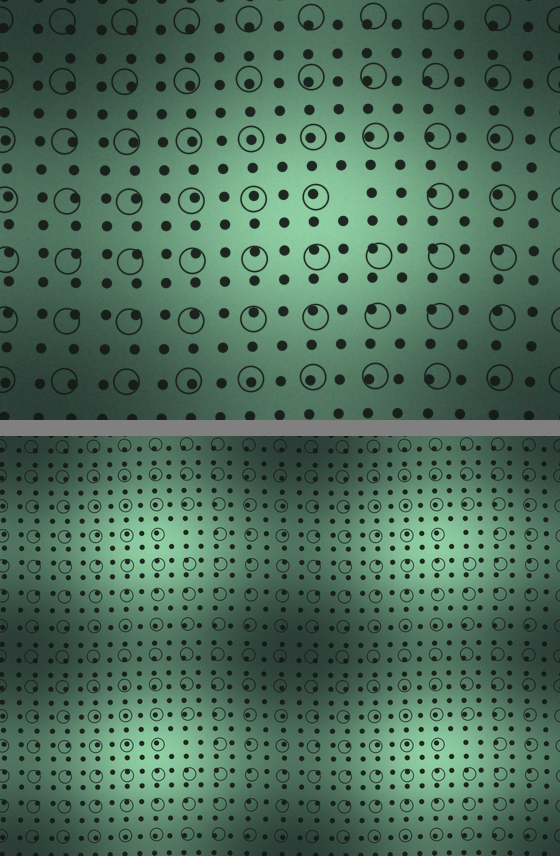
Top: one tile. Bottom: repeated 2 by 2.
Give the GLSL for this pattern, as a Shadertoy shader.

```glsl
// Calibration plate: a grid of dots drifting through a coarser grid of rings on green light.

#define RING_COUNT vec2(9.0, 7.0)
#define DOT_COUNT vec2(18.0, 14.0)
#define ORIGIN vec2(0.005, 0.098)
#define FOCUS vec2(0.46, 0.64)
#define DOT_RADIUS 0.0123
#define RING_RADIUS 0.0300
#define RING_WIDTH 0.0038
#define DRIFT 0.020
#define SWAY 0.007
#define SOFTNESS 0.0018
#define LIGHT_CENTRE vec2(0.55, 0.48)
#define GRAIN 0.035

const float TAU = 6.2831853;
const vec2 MISSING_RING = vec2(6.0, 3.0);
const vec2 MISSING_DOT = vec2(11.0, 6.0);
const vec3 SHADE_GREEN = vec3(0.165, 0.240, 0.212);
const vec3 LIT_GREEN = vec3(0.560, 0.810, 0.640);
const vec3 INK = vec3(0.100, 0.130, 0.110);

float hash(vec2 p) {
    vec3 q = fract(vec3(p.xyx) * 0.1031);
    q += dot(q, q.yzx + 33.33);
    return fract((q.x + q.y) * q.z);
}

// Value noise that wraps after a whole number of cells
float wrappedNoise(vec2 uv, vec2 cells) {
    vec2 p = uv * cells;
    vec2 i = floor(p);
    vec2 f = smoothstep(0.0, 1.0, p - i);
    vec2 a = mod(i, cells);
    vec2 b = mod(i + 1.0, cells);
    return mix(mix(hash(a), hash(vec2(b.x, a.y)), f.x),
               mix(hash(vec2(a.x, b.y)), hash(b), f.x), f.y);
}

// Lattice point bent by a shared sway and a periodic drift toward the focus
vec2 bentPoint(vec2 q, vec2 aspect, float drift) {
    vec2 a = TAU * (q - FOCUS);
    vec2 sway = SWAY * vec2(-sin(a.y), sin(a.x));
    return q * aspect + sway - drift * sin(a - 0.5 * sin(a));
}

// Distance to the nearest lattice point, leaving one point out
float latticeDistance(vec2 uv, vec2 aspect, vec2 count, float drift, vec2 missing) {
    vec2 home = round((uv - ORIGIN) * count);
    float nearest = 1.0;
    for (int y = -1; y <= 1; y++) {
        for (int x = -1; x <= 1; x++) {
            vec2 id = home + vec2(x, y);
            if (distance(mod(id, count), missing) < 0.5) continue;
            vec2 centre = bentPoint(id / count + ORIGIN, aspect, drift);
            nearest = min(nearest, distance(uv * aspect, centre));
        }
    }
    return nearest;
}

void mainImage(out vec4 fragColor, in vec2 fragCoord) {
    vec2 uv = fragCoord / iResolution.xy;
    vec2 aspect = vec2(iResolution.x / iResolution.y, 1.0);

    // Soft pool of light that fades toward every edge
    vec2 glow = cos(TAU * (uv - LIGHT_CENTRE));
    float light = 0.5 + 0.25 * (glow.x + glow.y);
    vec3 color = mix(SHADE_GREEN, LIT_GREEN, light * (0.52 + 0.48 * light));

    // Dots and rings
    float dots = latticeDistance(uv, aspect, DOT_COUNT, DRIFT, MISSING_DOT) - DOT_RADIUS;
    float rings = latticeDistance(uv, aspect, RING_COUNT, 0.0, MISSING_RING);
    rings = abs(rings - RING_RADIUS) - 0.5 * RING_WIDTH;
    float edge = max(SOFTNESS, 0.75 / iResolution.y);
    float mark = 1.0 - smoothstep(-edge, edge, min(dots, rings));
    color = mix(color, INK * (0.8 + 0.4 * light), mark);

    // Fine sensor grain, slightly tinted
    vec3 grain = vec3(wrappedNoise(uv, vec2(320.0, 240.0)),
                      wrappedNoise(uv, vec2(360.0, 270.0)),
                      wrappedNoise(uv, vec2(280.0, 210.0))) - 0.5;
    color += GRAIN * grain * (1.0 - 0.6 * mark);

    fragColor = vec4(clamp(color, 0.0, 1.0), 1.0);
}
```
